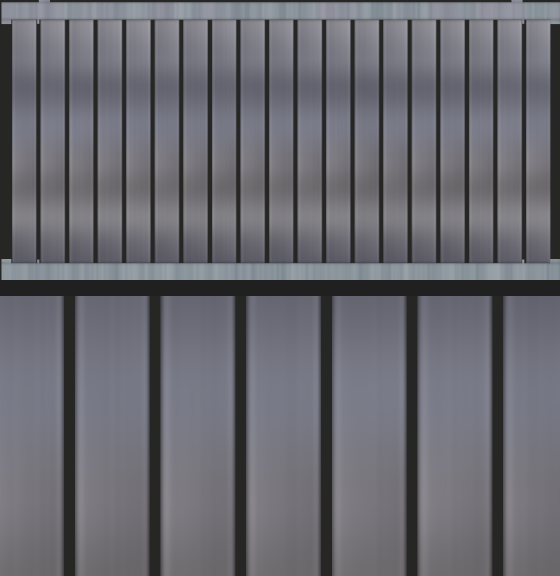
Top, the full canvas; bottom, a detail of the centre.
Reproduce this texture procedurally as a WebGL 1 fragment shader.

```glsl
precision highp float;
// Nineteen brushed steel slats with dark gaps, held between two streaked pale rails.
uniform vec2 u_resolution;

float hash(float n) {
  return fract(sin(n * 127.1 + 3.7) * 4375.85);
}

float noise(float x) {
  float f = fract(x);
  return mix(hash(floor(x)), hash(floor(x) + 1.0), f * f * (3.0 - 2.0 * f));
}

// Antialiased box given by its lower left and upper right corners
float box(vec2 p, vec2 lo, vec2 hi) {
  vec2 inside = clamp(min(p - lo, hi - p) * u_resolution + 0.5, 0.0, 1.0);
  return inside.x * inside.y;
}

float bump(float x, float center, float width) {
  float d = (x - center) / width;
  return exp(-d * d);
}

// Soft reflections that run down the length of each slat
vec3 slatColor(float t, float y, float id) {
  vec3 c = mix(vec3(0.36, 0.36, 0.40), vec3(0.40, 0.395, 0.43), smoothstep(0.06, 0.13, y));
  c = mix(c, vec3(0.51, 0.505, 0.525), smoothstep(0.11, 0.225, y));
  c = mix(c, vec3(0.43, 0.42, 0.435), smoothstep(0.225, 0.33, y));
  c = mix(c, vec3(0.475, 0.465, 0.49), smoothstep(0.33, 0.43, y));
  c = mix(c, vec3(0.475, 0.48, 0.53), smoothstep(0.43, 0.54, y));
  c = mix(c, vec3(0.395, 0.395, 0.44), smoothstep(0.55, 0.69, y));
  c = mix(c, vec3(0.48, 0.48, 0.52), smoothstep(0.69, 0.80, y));
  c = mix(c, vec3(0.54, 0.535, 0.565), smoothstep(0.80, 0.93, y));

  // Diagonal sheen, then rounded edges with a thin highlight
  float tilt = 0.09 * smoothstep(0.65, 0.9, y) - 0.07 * bump(y, 0.41, 0.10) + 0.05 * bump(y, 0.12, 0.07);
  c += (t - 0.5) * tilt;
  c += 0.035 * bump(t, 0.09, 0.05) + 0.03 * bump(t, 0.93, 0.04);
  c *= 1.0 - 0.30 * bump(t, 0.0, 0.035) - 0.35 * bump(t, 1.0, 0.03);
  c += 0.016 * (hash(id) - 0.5) + 0.012 * (noise(t * 14.0 + id * 31.0) - 0.5);
  return c + 0.015 * (noise(y * 9.0 + id * 17.0) - 0.5);
}

// Pale metal with vertical streaks and patches of lilac
vec3 railColor(vec2 p) {
  float row = step(0.5, p.y) * 53.0;
  float streak = 0.6 * noise(p.x * 95.0 + row) + 0.4 * noise(p.x * 230.0 + row);
  float patchTone = noise(p.x * 24.0 + row * 2.0);
  vec3 c = mix(vec3(0.48, 0.53, 0.56), vec3(0.61, 0.645, 0.67), streak);
  vec3 lilac = vec3(0.57, 0.56, 0.61) + 0.08 * (streak - 0.5);
  return mix(c, lilac, patchTone * (p.y > 0.5 ? 0.75 : 0.25));
}

void main() {
  vec2 p = gl_FragCoord.xy / u_resolution;
  vec2 mirrored = vec2(abs(p.x - 0.5013), p.y);

  // Dark backing, slightly lighter beside the slats
  vec3 color = vec3(0.148, 0.148, 0.144);

  // Slats: pitch 0.051, each filling most of its cell
  float pitch = 0.051;
  float cell = (p.x - 0.0208) / pitch;
  float id = floor(cell);
  float t = fract(cell) / 0.875;
  float slat = box(vec2(fract(cell) * pitch, p.y), vec2(0.0, 0.06), vec2(0.875 * pitch, 0.93));
  slat *= step(0.0, id) * step(id, 18.0);
  color = mix(color, slatColor(clamp(t, 0.0, 1.0), p.y, id), slat);

  // Shade where the slats tuck under the rails
  color *= 1.0 - 0.18 * slat * (bump(p.y, 0.93, 0.006) + bump(p.y, 0.06, 0.006));

  // Rails with short end lips, plus tabs at the outer gaps
  float rail = box(p, vec2(0.0026, 0.93), vec2(1.01, 0.992));
  rail = max(rail, box(p, vec2(0.0026, -0.01), vec2(1.01, 0.06)));
  rail = max(rail, box(mirrored, vec2(0.481, 0.914), vec2(0.4987, 0.95)));
  rail = max(rail, box(mirrored, vec2(0.481, 0.04), vec2(0.4987, 0.075)));
  rail = max(rail, box(mirrored, vec2(0.412, 0.98), vec2(0.432, 1.01)));
  rail = max(rail, box(mirrored, vec2(0.431, 0.915), vec2(0.435, 0.94)));
  rail = max(rail, box(mirrored, vec2(0.431, 0.05), vec2(0.435, 0.073)));
  vec3 metal = railColor(p);
  metal *= 1.0 - 0.10 * bump(p.y, 0.06, 0.006) - 0.12 * bump(p.y, 0.93, 0.006);
  metal *= 1.0 - 0.10 * bump(p.y, 0.992, 0.006);
  color = mix(color, metal, rail);

  gl_FragColor = vec4(color, 1.0);
}
```
